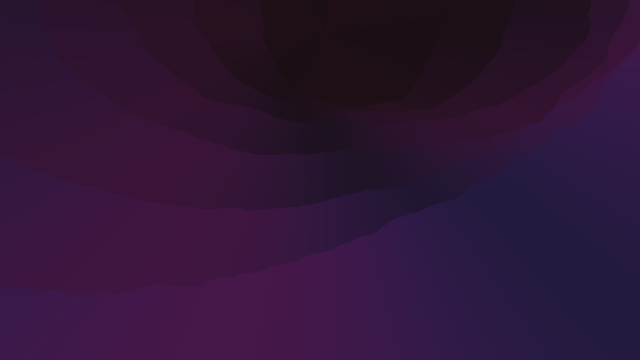
Write a WebGL 2 fragment shader that draws this background.

```glsl
#version 300 es
precision highp float;
// Dark layered hollow: nested, ragged superellipses hang from the top edge.
// Each layer sweeps between a cool and a warm tone by angle around the core,
// and the sweep turns and darkens with depth.

#define CORE vec2(0.903, 0.093)  // hub of the colour sweep, y measured downwards
#define RIM_TOP -0.046           // shared height of the layer centres
#define RAGGED 0.046             // edge roughness
#define GRAIN 8.5                // edge detail per canvas height
#define SWEEP 2.75               // tone cycles per turn
#define FIRST_PEAK -0.33         // warm direction of the outer layer, radians
#define TURN 0.27                // rotation of the warm direction per layer
#define WARM_SPREAD 0.8          // below one widens the warm sectors

uniform vec2 u_resolution;
out vec4 fragColor;

const int LAYERS = 6;
// Per layer: centre x, half width, half height, roundness exponent
const vec4 RIMS[LAYERS] = vec4[LAYERS](
  vec4(0.208, 1.609, 0.862, 1.73),
  vec4(0.660, 1.180, 0.630, 1.7),
  vec4(0.926, 0.810, 0.475, 2.3),
  vec4(0.995, 0.653, 0.389, 2.2),
  vec4(0.986, 0.444, 0.359, 2.4),
  vec4(0.977, 0.262, 0.336, 2.4));

float hash(vec2 p) {
  return fract(sin(dot(p, vec2(127.1, 311.7))) * 43758.5453);
}

// Half-eased interpolation keeps slight corners in the outline
float noise(vec2 p) {
  vec2 cell = floor(p), f = fract(p);
  f = mix(f, f * f * (3.0 - 2.0 * f), 0.5);
  return mix(mix(hash(cell), hash(cell + vec2(1, 0)), f.x),
             mix(hash(cell + vec2(0, 1)), hash(cell + vec2(1, 1)), f.x), f.y);
}

// Negative inside the ragged superellipse
float rimField(vec2 p, vec4 rim, float seed) {
  vec2 q = abs(p - vec2(rim.x, RIM_TOP)) / rim.yz;
  q = pow(q, vec2(rim.w));
  float radius = pow(q.x + q.y, 1.0 / rim.w);
  vec2 g = p * GRAIN + seed * 17.3;
  float rough = 0.5 * noise(g) + 0.32 * noise(g * 2.1) + 0.18 * noise(g * 4.3) - 0.5;
  return radius - 1.0 + rough * RAGGED / rim.z;
}

vec3 layerColor(float layer, float angle) {
  float depth = layer / float(LAYERS);
  float fade = 1.0 - depth;
  float wave = 0.5 + 0.5 * cos((angle - FIRST_PEAK + TURN * layer) * SWEEP);
  float warmth = pow(wave, WARM_SPREAD);
  vec3 cool = mix(vec3(0.105, 0.06, 0.085), vec3(0.138, 0.10, 0.245), fade * fade);
  vec3 warm = mix(vec3(0.122, 0.06, 0.088), vec3(0.275, 0.09, 0.285), fade);
  vec3 violet = vec3(0.0, 0.005, 0.02) * 4.0 * warmth * (1.0 - warmth) * fade;
  return mix(cool, warm, warmth) + violet;
}

void main() {
  vec2 p = vec2(gl_FragCoord.x, u_resolution.y - gl_FragCoord.y) / u_resolution.y;
  vec2 ray = p - CORE;
  float angle = atan(ray.x, ray.y);  // zero points straight down

  // Stack layers from the outside in
  vec3 color = layerColor(0.0, angle);
  for (int i = 0; i < LAYERS; i++) {
    float layer = float(i + 1);
    float field = rimField(p, RIMS[i], layer);
    float edge = max(0.6 * fwidth(field), 0.0001);
    float inside = 1.0 - smoothstep(-edge, edge, field);
    color = mix(color, layerColor(layer, angle), inside);
  }
  fragColor = vec4(color, 1.0);
}
```
